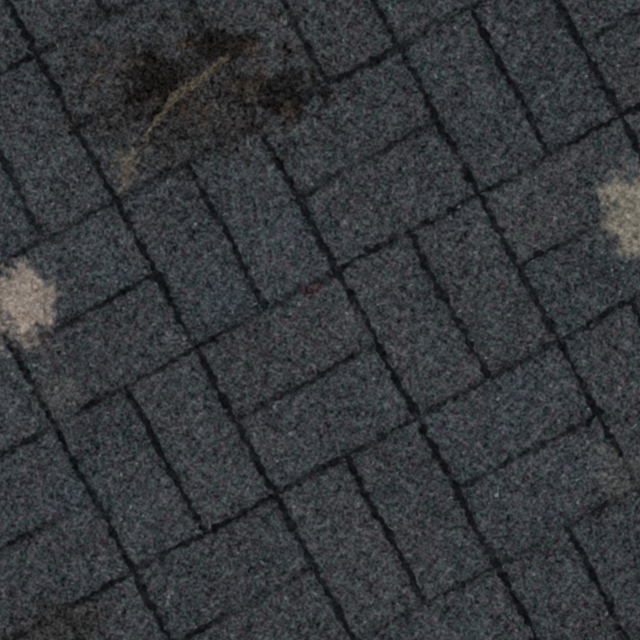
Give the GLSL for this texture, as a three.js fragment shader.

```glsl
// Dark basket-weave brick paving, tilted, with soil, twigs and pale droppings.
varying vec2 vUv;

vec2 hash2(vec2 p) {
  vec3 q = fract(p.xyx * vec3(0.1031, 0.1030, 0.0973));
  q += dot(q, q.yzx + 33.33);
  return fract((q.xx + q.yz) * q.zy);
}

// Gradient noise, roughly -0.7 to 0.7
float noise(vec2 p) {
  vec2 i = floor(p), f = fract(p);
  vec2 s = f * f * f * (f * (f * 6.0 - 15.0) + 10.0);
  vec2 e = vec2(0.0, 1.0);
  float a = dot(hash2(i) * 2.0 - 1.0, f);
  float b = dot(hash2(i + e.yx) * 2.0 - 1.0, f - e.yx);
  float c = dot(hash2(i + e.xy) * 2.0 - 1.0, f - e.xy);
  float d = dot(hash2(i + e.yy) * 2.0 - 1.0, f - e.yy);
  return mix(mix(a, b, s.x), mix(c, d, s.x), s.y);
}

// Soft ellipse with a ragged rim
float stain(vec2 p, vec2 centre, vec2 radius, float ragged) {
  float r = length((p - centre) / radius);
  r += ragged * (noise(p * 32.0) + 0.9 * noise(p * 95.0));
  return 1.0 - smoothstep(0.4, 1.15, r);
}

// Tapered stroke from a to b
float twig(vec2 p, vec2 a, vec2 b, float wa, float wb) {
  vec2 ab = b - a;
  float t = clamp(dot(p - a, ab) / dot(ab, ab), 0.0, 1.0);
  float w = mix(wa, wb, t);
  return 1.0 - smoothstep(w - 0.003, w + 0.003, length(p - a - ab * t));
}

void main() {
  vec2 p = vUv;
  vec2 rough = p + 0.006 * vec2(noise(p * 13.0 + 50.0), noise(p * 13.0 + 81.0))
                 + 0.007 * vec2(noise(p * 85.0 + 20.0), noise(p * 85.0 + 47.0));

  // Tilted square cells, each split into two bricks in alternating directions
  vec2 d = rough - vec2(0.527, 0.577);
  vec2 q = vec2(dot(d, vec2(0.880, 0.476)) / 0.2517, dot(d, vec2(0.479, -0.878)) / 0.261);
  vec2 cell = floor(q);
  vec2 split = mod(cell.x + cell.y, 2.0) < 0.5 ? vec2(2.0, 1.0) : vec2(1.0, 2.0);
  vec2 g = fract(q) * split;
  vec2 brick = hash2(cell * 2.0 + floor(g) + 60.0);
  vec2 edge = (0.5 - abs(fract(g) - 0.5)) / split * 0.256;

  // Stone: tone per brick, faint blotches, strong gritty grain
  vec2 k = mat2(0.8, 0.6, -0.6, 0.8) * p + 3.0;
  float grit = 0.09 * noise(k * 62.0) + 0.14 * noise(k * 112.0) + 0.15 * noise(k * 197.0);
  float tone = 0.016 * (brick.x - 0.5) + 0.035 * noise(k * 6.0) + 0.05 * noise(k * 25.0) + grit;
  tone += 0.02 * smoothstep(0.1, 0.6, 1.0 - length(p - vec2(0.55, 0.45))) - 0.012;
  vec3 color = vec3(0.212, 0.226, 0.241) + tone;
  color += vec3(0.006, 0.0, -0.006) * (brick.y - 0.5);
  color += vec3(0.035, -0.022, 0.014) * noise(k * 70.0 + 9.0)
         + vec3(-0.010, 0.010, 0.014) * noise(k * 13.0 + 40.0);
  color += 0.13 * smoothstep(0.33, 0.55, noise(k * 92.0 + 17.0));

  // Joints: long ones strong, cross ones thin, crumbled and partly filled
  vec2 width = vec2(0.0045, 0.0036) * (1.0 + 1.0 * noise(p * 30.0 + 5.0) + 1.1 * noise(p * 80.0 + 33.0));
  vec2 gap = 1.0 - smoothstep(width - 0.003, width + 0.0035, edge);
  vec2 fill = vec2(0.7, 1.3) * vec2(noise(p * 9.0 + 12.0), noise(p * 8.0 + 70.0));
  fill += vec2(0.5, 0.9) * vec2(noise(p * 45.0 + 7.0), noise(p * 45.0 + 90.0));
  gap *= clamp(vec2(0.9, 0.62) + fill, 0.1, 1.0);
  float nearGap = 1.0 - smoothstep(0.0, 0.016, min(edge.x, edge.y));
  color *= 1.0 - 0.12 * nearGap;
  vec3 jointColor = vec3(0.070, 0.077, 0.090) + 0.35 * grit;
  color = mix(color, jointColor, max(gap.x, gap.y));
  color = mix(color, vec3(0.20, 0.11, 0.11) + grit, 0.5 * stain(p, vec2(0.485, 0.547), vec2(0.026, 0.012), 0.8));

  // Soil patches and dark hollows
  float soil = stain(p, vec2(0.29, 0.855), vec2(0.23, 0.145), 0.75);
  soil = max(soil, 0.8 * stain(p, vec2(0.09, 0.025), vec2(0.09, 0.05), 0.9));
  color = mix(color, vec3(0.172, 0.164, 0.158) + grit + 0.09 * noise(k * 34.0), 0.72 * soil);
  float hollow = stain(p, vec2(0.245, 0.865), vec2(0.058, 0.062), 0.7);
  hollow = max(hollow, stain(p, vec2(0.35, 0.932), vec2(0.065, 0.028), 0.8));
  hollow = max(hollow, stain(p, vec2(0.44, 0.855), vec2(0.085, 0.04), 1.0));
  color = mix(color, vec3(0.085, 0.078, 0.075) + 0.6 * grit, 0.8 * hollow);

  // Bent twig and scattered leaf crumbs
  float stick = max(twig(rough, vec2(0.225, 0.79), vec2(0.275, 0.85), 0.002, 0.006),
                    twig(rough, vec2(0.275, 0.85), vec2(0.352, 0.907), 0.007, 0.005));
  color = mix(color, vec3(0.33, 0.30, 0.25) + grit, 0.85 * stick);
  for (int i = 0; i < 18; i++) {
    vec2 h = hash2(vec2(float(i) * 7.3, 4.0));
    vec2 at = vec2(0.14, 0.78) + vec2(0.32, 0.16) * h;
    vec2 size = 0.007 + 0.012 * h.yx;
    color = mix(color, vec3(0.27, 0.235, 0.205) + grit, 0.5 * stain(p, at, size, 1.0));
  }
  float leaf = stain(p, vec2(0.197, 0.74), vec2(0.021, 0.036), 1.0);
  color = mix(color, vec3(0.34, 0.32, 0.28) + grit, 0.8 * leaf);

  // Pale splashes, two bright and two worn
  float pale = stain(p, vec2(0.034, 0.525), vec2(0.058, 0.075), 0.5);
  color = mix(color, vec3(0.57, 0.52, 0.48) + grit, 0.92 * pale);
  float cream = stain(p, vec2(0.997, 0.668), vec2(0.070, 0.080), 0.65);
  color = mix(color, vec3(0.49, 0.47, 0.42) + grit, 0.9 * cream);
  float worn = max(stain(p, vec2(0.97, 0.265), vec2(0.055, 0.05), 0.9),
                   stain(p, vec2(0.09, 0.385), vec2(0.04, 0.05), 0.8));
  color = mix(color, vec3(0.34, 0.33, 0.315) + grit, 0.45 * worn);

  gl_FragColor = vec4(clamp(color, 0.0, 1.0), 1.0);
}
```
